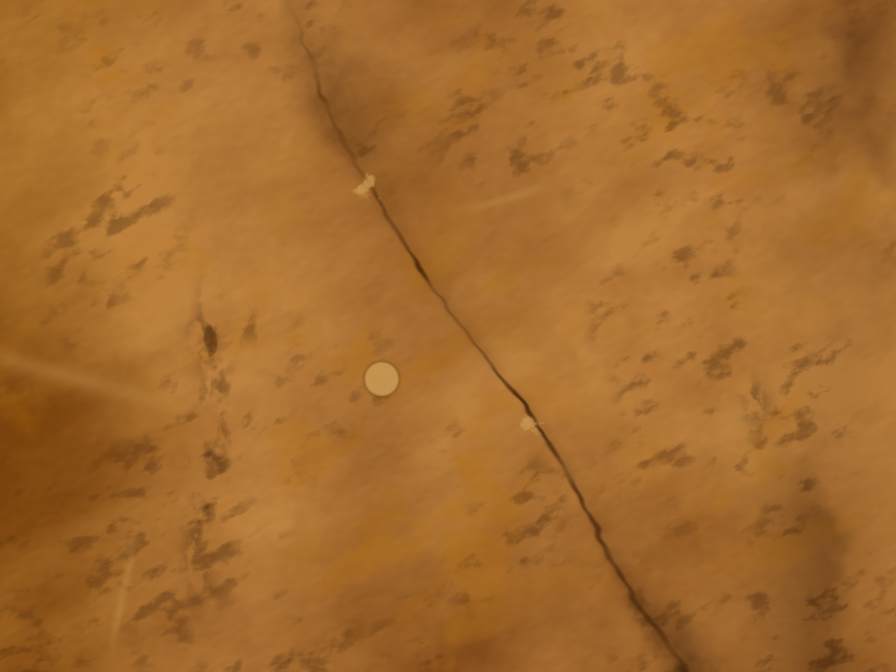
Write a Shadertoy shader that draws this texture.

```glsl
// A stained ochre plaster wall, softly lit, with a diagonal crack and a pale disc.
// Layered value noise gives clouds, brushed grain and grime; the crack is a
// wavering, broken curve x(y) with soot around it, chips and faint scratches.

const vec3 UMBER = vec3(0.500, 0.282, 0.095);
const vec3 SAND  = vec3(0.712, 0.480, 0.230);
const vec3 GOLD  = vec3(0.700, 0.440, 0.080);
const vec3 SOOT  = vec3(0.270, 0.145, 0.045);
const vec3 CHALK = vec3(0.790, 0.600, 0.335);

float hash(vec2 p) {
    vec3 q = fract(vec3(p.xyx) * 0.1031);
    q += dot(q, q.yzx + 33.33);
    return fract((q.x + q.y) * q.z);
}

float noise(vec2 p) {
    vec2 i = floor(p), f = fract(p);
    f = f * f * f * (f * (f * 6.0 - 15.0) + 10.0);
    return mix(mix(hash(i), hash(i + vec2(1, 0)), f.x),
               mix(hash(i + vec2(0, 1)), hash(i + vec2(1, 1)), f.x), f.y);
}

float fbm(vec2 p) {
    float sum = 0.0, amp = 0.5;
    for (int i = 0; i < 5; i++) {
        sum += amp * noise(p);
        p = mat2(1.6, 1.2, -1.2, 1.6) * p + 17.3;
        amp *= 0.5;
    }
    return sum / 0.97;
}

// Soft elliptical spot
float spot(vec2 p, vec2 center, vec2 radius) {
    vec2 d = (p - center) / radius;
    return exp(-dot(d, d));
}

// Thin blurred line from a to b
float scratch(vec2 p, vec2 a, vec2 b, float width) {
    vec2 ab = b - a;
    float h = clamp(dot(p - a, ab) / dot(ab, ab), 0.0, 1.0);
    float d = length(p - a - ab * h) / width;
    return exp(-d * d) * smoothstep(0.0, 0.3, h) * smoothstep(1.0, 0.6, h);
}

float crackX(float y) {
    float bend = 0.014 * sin((y - 0.2) * 10.0) * smoothstep(0.05, 0.25, y);
    float wobble = 0.012 * (noise(vec2(y * 18.0, 3.0)) - 0.5)
                 + 0.007 * (noise(vec2(y * 65.0, 8.0)) - 0.5);
    return 1.02 - 0.64 * y + bend + wobble + 0.035 * smoothstep(0.85, 1.0, y);
}

// Lightness of the bare plaster: 0 is umber, 1 is sand
float plasterTone(vec2 p, vec2 brushed) {
    float tone = 0.72 + 1.25 * (fbm(p * 3.0 + 4.0) - 0.5);
    tone += 0.45 * (fbm(brushed * vec2(8.0, 17.0)) - 0.5);
    tone += 0.10 * (noise(brushed * vec2(70.0, 130.0)) - 0.5);
    tone += 0.32 * spot(p, vec2(0.90, 0.56), vec2(0.34, 0.28));
    tone += 0.22 * spot(p, vec2(0.18, 0.74), vec2(0.20, 0.18));
    tone -= 0.30 * spot(p, vec2(0.10, 0.30), vec2(0.24, 0.10));
    tone -= 0.28 * smoothstep(0.26, 0.0, p.x);
    return tone - 0.22 * smoothstep(0.30, 0.0, p.y);
}

// Grime band down the right side, drips at the left, and a fleck cluster
float grime(vec2 p) {
    float band = spot(p, vec2(1.25, p.y), vec2(0.10, 1.0));
    float dirt = band * (0.25 + 0.75 * smoothstep(0.35, 0.65, fbm(p * 6.0 + 31.0)));
    float flecks = smoothstep(0.44, 0.72, fbm(p * vec2(48.0, 30.0) + 9.0));
    for (int i = 0; i < 4; i++) {
        float k = float(i);
        vec2 c = vec2(0.29 + 0.08 * hash(vec2(k, 5.0)), 0.50 - 0.11 * k);
        dirt += 0.9 * flecks * spot(p, c, vec2(0.022, 0.07));
    }
    dirt += 0.8 * flecks * spot(p, vec2(0.36, 0.515), vec2(0.06, 0.022));
    return dirt + 1.2 * flecks * spot(p, vec2(1.12, 0.40), vec2(0.022, 0.03));
}

void mainImage(out vec4 fragColor, in vec2 fragCoord) {
    vec2 p = fragCoord / iResolution.y;
    vec2 brushed = mat2(0.88, -0.47, 0.47, 0.88) * p;
    float ragged = fbm(p * 32.0);

    // Plaster with golden patches
    vec3 col = mix(UMBER, SAND, clamp(plasterTone(p, brushed), -0.1, 1.12));
    float patches = smoothstep(0.48, 0.75, fbm(p * 4.5 + 52.0));
    float flakes = smoothstep(0.44, 0.70, fbm(brushed * vec2(13.0, 18.0) + 7.0));
    float golden = spot(p, vec2(0.56, 0.45), vec2(0.28, 0.26));
    col = mix(col, GOLD, flakes * (0.30 * patches + 0.38 * golden));
    col.b -= 0.030 * smoothstep(0.35, 0.0, p.x);

    // Grime and small smeared pits
    float pits = smoothstep(0.54, 0.80, fbm(brushed * vec2(26.0, 44.0) + 3.0));
    pits *= smoothstep(0.40, 0.65, fbm(p * 5.0 + 70.0));
    col = mix(col, SOOT, clamp(0.46 * grime(p) + 0.35 * pits, 0.0, 0.7));

    // Soot, mostly on the right side of the crack
    float d = (p.x - crackX(p.y)) * 0.84;
    float low = smoothstep(0.24, 0.0, p.y);
    float high = spot(p, vec2(p.x, 0.86), vec2(1.0, 0.12));
    float reach = 0.014 + 0.036 * low + 0.06 * high;
    float halo = exp(-pow(max(d, -d * 2.5) / reach, 2.0));
    col = mix(col, SOOT, halo * (0.12 + 0.50 * low + 0.24 * high) * (0.35 + ragged));

    // Dark crack line of uneven width and depth, faint near the top
    float width = 0.0012 + 0.0055 * ragged * noise(vec2(p.y * 45.0, 6.0)) + 0.002 * low;
    float line = smoothstep(width + 0.003, 0.0, abs(d));
    float depth = 0.22 + 0.60 * noise(vec2(p.y * 30.0, 1.0)) * (0.5 + ragged);
    col = mix(col, SOOT, clamp(line * depth, 0.0, 0.9) * smoothstep(1.05, 0.70, p.y));

    // Ragged chalky chips on the crack
    for (int i = 0; i < 2; i++) {
        float y = 0.722 - 0.347 * float(i);
        float size = 0.020 - 0.003 * float(i);
        float r = length(p - vec2(crackX(y) - 0.008, y));
        r += 0.05 * (fbm(p * 60.0 + 5.0) - 0.45);
        col = mix(col, CHALK, 0.75 * smoothstep(size, size * 0.2, r));
    }

    // Pale smears and scratches
    float pale = scratch(p, vec2(-0.08, 0.49), vec2(0.32, 0.38), 0.014)
               + scratch(p, vec2(0.16, 0.01), vec2(0.21, 0.24), 0.006)
               + scratch(p, vec2(0.67, 0.68), vec2(0.84, 0.73), 0.007)
               + spot(p, vec2(1.10, 0.35), vec2(0.035, 0.05)) * ragged * 1.5;
    col = mix(col, CHALK, 0.28 * pale);

    // Pale disc with a thin shaded rim
    float rim = length(p - vec2(0.568, 0.436)) - 0.0255;
    col = mix(col, SOOT, 0.24 * exp(-pow(rim / 0.003, 2.0)));
    col = mix(col, CHALK, 0.85 * smoothstep(0.002, -0.003, rim));

    fragColor = vec4(col, 1.0);
}
```
